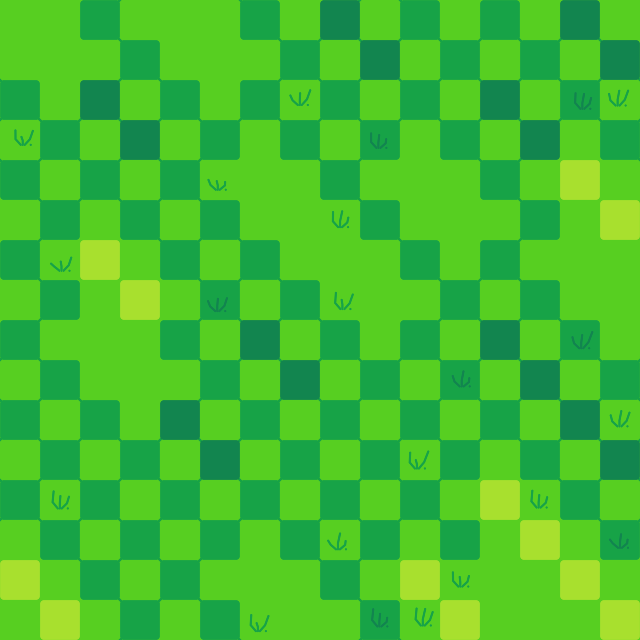
Write a WebGL 2 fragment shader that draws this texture.

```glsl
#version 300 es
precision highp float;
// Grassy checkerboard of 16 x 16 cells, grouped in 2 x 2 blocks. A bijective
// integer scramble of the 64 blocks decides which are plain, dark, lime or bare;
// thin bridges join diagonal squares and hashed cells carry small grass tufts.
uniform vec2 u_resolution;
out vec4 fragColor;

const vec3 LAWN = vec3(0.34, 0.81, 0.13);
const vec3 GREEN = vec3(0.09, 0.64, 0.28);
const vec3 TEAL = vec3(0.07, 0.52, 0.31);
const vec3 LIME = vec3(0.66, 0.88, 0.18);
const int BARE = 0, PLAIN = 1, DARK = 2, BRIGHT = 3;

float hash(vec2 p) {
    return fract(sin(dot(p, vec2(127.1, 311.7))) * 43758.55);
}

// Kind of square in a cell; the scramble fixes how many blocks get each kind.
int squareKind(ivec2 cell) {
    if (((cell.x + cell.y) & 1) == 1) return BARE;
    ivec2 block = (cell >> 1) & 7;
    int rank = (5 * (block.x + 8 * block.y) + 10) & 63;
    rank ^= rank >> 3;
    rank = (29 * rank + 5) & 63;
    rank ^= rank >> 3;
    return rank < 9 ? BARE : rank < 17 ? DARK : rank < 23 ? BRIGHT : PLAIN;
}

float roundedBox(vec2 p, float halfSize, float radius) {
    vec2 d = abs(p) - halfSize + radius;
    return length(max(d, 0.0)) + min(max(d.x, d.y), 0.0) - radius;
}

float segment(vec2 p, vec2 a, vec2 b) {
    vec2 ab = b - a;
    return length(p - a - ab * clamp(dot(p - a, ab) / dot(ab, ab), 0.0, 1.0));
}

// Three blades fanning up from a shared root, y pointing down.
float tuft(vec2 p, vec2 id) {
    p -= 0.16 * (vec2(hash(id + 3.1), hash(id + 5.7)) - 0.5);
    float d = 1.0;
    for (float k = -1.0; k < 1.5; k++) {
        float grow = hash(id + 9.3 + k * 2.3);
        vec2 root = vec2(0.05 * k, 0.2);
        vec2 bend = root + vec2(0.13 * k, -0.1 - 0.06 * grow);
        vec2 tip = bend + vec2(0.04 * k + 0.12 * (grow - 0.4), -0.06 - 0.22 * grow);
        d = min(d, min(segment(p, root, bend), segment(p, bend, tip)));
    }
    // a stray speck beside the root
    return min(d, length(p - vec2(0.2, 0.2)));
}

float cover(float d, float pixel) {
    return smoothstep(0.5, -0.5, d / pixel);
}

void main() {
    vec2 p = gl_FragCoord.xy / u_resolution * 16.0;
    p.y = 16.0 - p.y;
    float pixel = 16.0 / min(u_resolution.x, u_resolution.y);
    vec2 cellId = floor(p);
    vec2 local = p - cellId - 0.5;
    int kind = squareKind(ivec2(cellId));
    vec3 color = LAWN;

    // bridge between the two squares that touch at the nearest corner
    vec2 corner = floor(p + 0.5);
    ivec2 c = ivec2(corner);
    bool falling = ((c.x + c.y) & 1) == 0;
    int first = squareKind(falling ? c - 1 : c - ivec2(1, 0));
    int second = squareKind(falling ? c : c - ivec2(0, 1));
    if (min(first, second) > BARE && max(first, second) < BRIGHT) {
        vec2 reach = vec2(0.07, falling ? 0.07 : -0.07);
        color = mix(color, GREEN, cover(segment(p - corner, -reach, reach) - 0.03, pixel));
    }

    // rounded square
    if (kind != BARE) {
        vec3 fill = kind == PLAIN ? GREEN : kind == DARK ? TEAL : LIME;
        color = mix(color, fill, cover(roundedBox(local, 0.495, 0.09), pixel));
    }

    // grass tuft, one shade deeper than the ground below it
    if (kind <= PLAIN && hash(cellId + 0.5) < 0.09) {
        vec3 blade = kind == PLAIN ? TEAL : GREEN;
        color = mix(color, blade, cover(tuft(local, cellId) - 0.028, pixel));
    }
    fragColor = vec4(color, 1.0);
}
```
